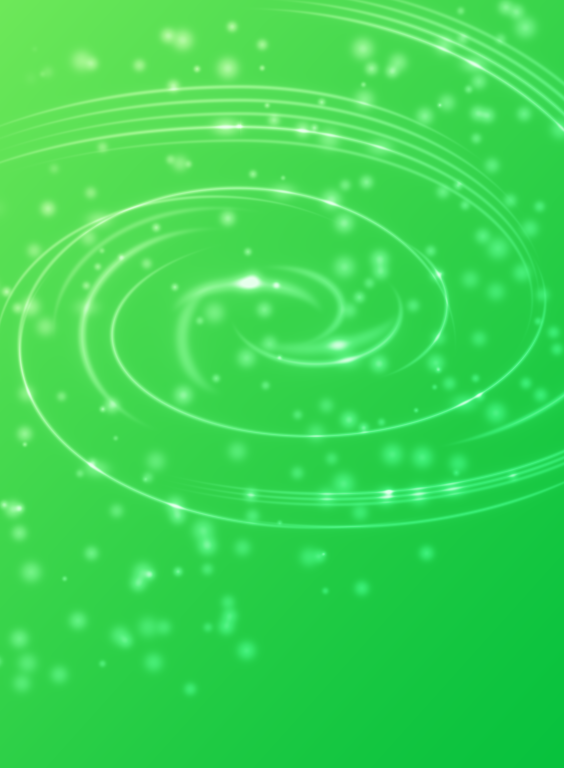
Give the GLSL for this background, as a Shadertoy shader.

```glsl
// Green diagonal gradient with a galaxy-like swirl of glowing strands.
// Each strand is a faded arc of an ellipse with a glint at its middle;
// hashed clusters of soft orbs and small dots drift over the whole.
// Lengths are in hundredths of the canvas height.

#define COL_LIGHT  vec3(0.43, 0.91, 0.35)
#define COL_DEEP   vec3(0.03, 0.76, 0.24)
#define GLOW_WARM  vec3(0.75, 1.00, 0.66)
#define GLOW_COOL  vec3(0.27, 1.00, 0.55)
#define ORB_COUNT  207
#define ORB_GAIN   1.25
#define LINE_GAIN  1.25
#define GLINT_SIZE 1.2

const float PI = 3.14159;

// Sine-free hash: one number to three in 0..1
vec3 hash3(float n) {
    vec3 h = fract(vec3(n) * vec3(0.1031, 0.1030, 0.0973));
    h += dot(h, h.yzx + 33.33);
    return fract((h.xxy + h.yzz) * h.zyx);
}

// Elliptic strand, span = (middle angle, half extent) in degrees
float strand(vec2 p, vec2 center, vec2 radii, vec2 span, float width, float gain, float glint) {
    vec2 q = (p - center) / radii;
    float len = length(q);
    float dist = abs(len - 1.0) * len / max(length(q / radii), 0.001);
    vec2 ang = radians(span);
    float turn = mod(atan(q.y, q.x) - ang.x + PI, 2.0 * PI) - PI;
    float fade = 1.0 - smoothstep(0.25, 1.0, abs(turn) / ang.y);
    float w = width * mix(0.65, 1.0, fade);
    float line = exp(-dist * dist / (w * w)) + 0.2 * exp(-dist / (w * 2.2));
    vec2 g = p - center - radii * vec2(cos(ang.x), sin(ang.x));
    float spark = exp(-dot(g, g * vec2(0.7, 1.6)) / (GLINT_SIZE * GLINT_SIZE));
    return gain * fade * line + glint * spark;
}

// Long outer turns of the swirl
float outerTurns(vec2 p) {
    float s = strand(p, vec2(31.0, 55.1), vec2(28.3, 20.4), vec2(78, 84), 0.22, 0.8, 0.5);
    s += strand(p, vec2(31.0, 55.1), vec2(28.5, 20.4), vec2(165, 55), 0.22, 0.45, 0.0);
    s += strand(p, vec2(28.0, 54.5), vec2(28.5, 19.9), vec2(122, 72), 0.20, 0.5, 0.5);
    s += strand(p, vec2(41.4, 54.4), vec2(38.8, 23.1), vec2(222, 72), 0.22, 0.8, 0.6);
    s += strand(p, vec2(44.3, 65.2), vec2(52.1, 33.8), vec2(284, 32), 0.20, 0.6, 0.0);
    s += strand(p, vec2(44.3, 60.3), vec2(13.9, 10.2), vec2(-5, 66), 0.25, 0.75, 0.0);
    s += strand(p, vec2(40.4, 56.4), vec2(25.8, 13.2), vec2(205, 90), 0.25, 0.8, 0.0);
    s += strand(p, vec2(40.4, 60.9), vec2(30.6, 17.7), vec2(-49, 72), 0.22, 0.8, 0.6);
    s += strand(p, vec2(45.6, 60.9), vec2(35.2, 20.2), vec2(-40, 32), 0.32, 0.75, 0.0);
    return s;
}

// Sheaves of nearly parallel strands
float sheaves(vec2 p) {
    float reach = p.x < 31.2 ? 54.0 : 41.7;
    float s = strand(p, vec2(31.2, 60.9), vec2(reach - 2.7, 22.6), vec2(92, 52), 0.22, 0.4, 0.9);
    for (int i = 0; i < 5; i++) {
        float k = float(i);
        s += strand(p, vec2(31.2, 60.9), vec2(reach - 0.9 * k, 27.8 - 1.75 * k),
                    vec2(86.0 - 8.0 * k, 48.0 + 7.0 * k), 0.23, 0.6 - 0.05 * k,
                    i == 3 ? 0.6 : 0.0);
    }
    for (int i = 0; i < 4; i++) {
        float k = float(i);
        s += strand(p, vec2(31.2, 60.9), vec2(52.0, 38.0) + k * vec2(1.7, 1.3),
                    vec2(54.0 - 2.0 * k, 36), 0.25, 0.8 - 0.13 * k, i == 0 ? 0.8 : 0.0);
    }
    for (int i = 0; i < 3; i++) {
        float k = float(i);
        s += strand(p, vec2(43.0, 55.1), vec2(43.5 + k, 19.4 + 0.7 * k),
                    vec2(-69, 52), 0.22, 0.65 - 0.1 * k, i == 1 ? 0.7 : 0.0);
    }
    return s;
}

// Broad soft sweeps around the core
float core(vec2 p) {
    float s = strand(p, vec2(32.2, 58.3), vec2(9.8, 4.8), vec2(90, 84), 0.75, 0.7, 1.2);
    s += strand(p, vec2(35.4, 59.9), vec2(9.1, 5.3), vec2(15, 88), 0.50, 0.6, 0.0);
    s += strand(p, vec2(41.1, 59.6), vec2(11.1, 7.0), vec2(-68, 105), 0.38, 0.8, 0.6);
    s += strand(p, vec2(39.1, 61.0), vec2(13.2, 6.4), vec2(-68, 56), 0.80, 0.45, 1.0);
    s += strand(p, vec2(30.6, 56.0), vec2(6.9, 7.5), vec2(182, 78), 0.80, 0.5, 0.0);
    s += strand(p, vec2(28.0, 56.4), vec2(17.3, 13.8), vec2(165, 82), 0.45, 0.7, 0.4);
    s += strand(p, vec2(28.5, 57.0), vec2(21.5, 15.9), vec2(130, 58), 0.35, 0.3, 0.0);
    return s;
}

// Orbs and dots in evenly spread groups of three, none at the lower right
float orbs(vec2 p) {
    float s = 0.0;
    for (int i = 0; i < ORB_COUNT; i++) {
        float k = float(i / 3);
        vec3 own = hash3(float(i) + 301.0);
        float x = 74.0 * fract(0.7549 * k + 0.3);
        float low = 10.0 + 0.007 * x * x;
        float rise = pow(fract(0.5698 * k + 0.1), 1.12);
        vec2 pos = vec2(x, mix(low, 100.0, rise)) + 11.0 * (own.xy - 0.5);
        float size = mix(0.25, 1.2, own.z);
        float edge = smoothstep(2.0, 12.0, pos.x + 2.0 * max(0.0, 75.0 - pos.y));
        vec2 d = p - pos;
        s += edge * (0.5 + 0.5 * hash3(k).z) * exp(-dot(d, d) / (size * size));
    }
    return s;
}

void mainImage(out vec4 fragColor, in vec2 fragCoord) {
    vec2 uv = fragCoord / iResolution.xy;
    vec2 p = 100.0 * fragCoord / iResolution.y;

    // Diagonal gradient, light at the upper left
    float lightness = 0.45 * (1.0 - uv.x) + 0.55 * uv.y;
    vec3 col = mix(COL_DEEP, COL_LIGHT, pow(lightness, 1.25));

    // Blend in the glow; the strongest spots turn white
    float glow = LINE_GAIN * (outerTurns(p) + sheaves(p) + core(p)) + ORB_GAIN * orbs(p);
    vec3 glowColor = mix(GLOW_COOL, GLOW_WARM, smoothstep(0.25, 0.85, lightness));
    col = mix(col, glowColor, 1.0 - exp(-1.2 * glow));
    col = mix(col, vec3(0.94, 1.0, 0.96), 0.9 * smoothstep(0.75, 2.4, glow));
    fragColor = vec4(col, 1.0);
}
```
